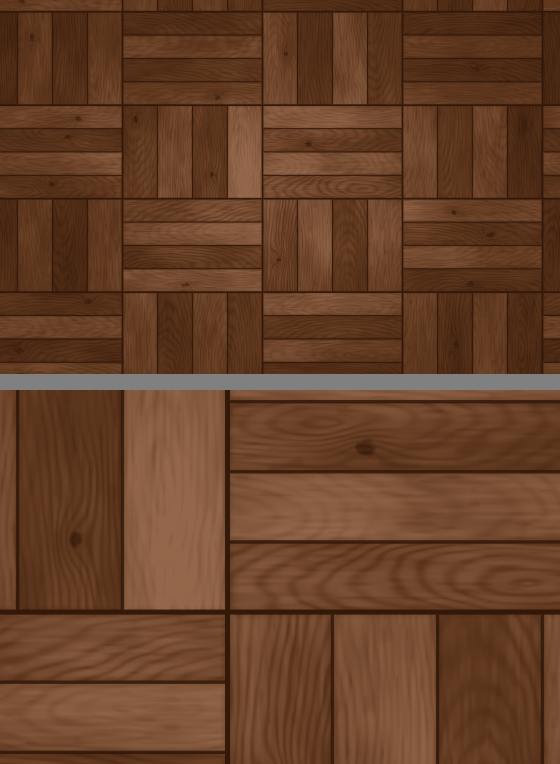
Top, the full canvas; bottom, a detail of the centre.
Write a WebGL 1 fragment shader that draws this texture.

```glsl
precision highp float;
// Basket-weave wood parquet: 4 by 4 blocks of four planks, laid in alternating directions.
uniform vec2 u_resolution;

const float BLOCKS = 4.0;            // blocks across and down
const float PLANKS = 4.0;            // planks per block
const float BLOCK_ASPECT = 1.5;      // block width over block height
const vec2 SHIFT = vec2(0.125);      // puts the tile border mid-plank, in blocks
const vec4 SWAPPED_COLUMN = vec4(0.0, 3.0, 1.0, 2.0); // per row, block with reversed tones

// Lengths below are in block heights.
const float BLOCK_GROOVE = 0.009;
const float PLANK_GROOVE = 0.006;
const float SHADE_WIDTH = 0.03;
const float RING_FREQUENCY = 34.0;
const float KNOT_RADIUS = 0.03;
const float KNOT_SHARE = 0.3;

const float BASE_TONE = 0.5;
const float TONE_CONTRAST = 0.24;    // light against dark planks
const float TONE_SPREAD = 0.17;      // random part per plank
const float GLOW = 0.08;             // brighter centre, darker border
const float GLOW_PEAK = 0.045;       // extra light in the very centre

const vec3 GROOVE_COLOR = vec3(0.19, 0.09, 0.035);
const vec3 DARK_WOOD = vec3(0.24, 0.12, 0.05);
const vec3 MID_WOOD = vec3(0.37, 0.215, 0.115);
const vec3 LIGHT_WOOD = vec3(0.58, 0.405, 0.295);

float hash(vec2 p) {
  vec3 q = fract(p.xyx * 0.1031);
  q += dot(q, q.yzx + 33.33);
  return fract((q.x + q.y) * q.z);
}

float noise(vec2 p) {
  vec2 i = floor(p), f = fract(p);
  f = f * f * (3.0 - 2.0 * f);
  return mix(mix(hash(i), hash(i + vec2(1.0, 0.0)), f.x),
             mix(hash(i + vec2(0.0, 1.0)), hash(i + 1.0), f.x), f.y);
}

float fbm(vec2 p) {
  float sum = 0.0, amp = 0.5;
  for (int i = 0; i < 3; i++) {
    sum += amp * noise(p);
    p = p * 2.03 + 17.3;
    amp *= 0.5;
  }
  return sum / 0.875;
}

// Brightness offset of the wood figure; q is (along, across), size the plank extent.
float woodFigure(vec2 q, vec2 size, vec2 seed, float light) {
  vec2 s = q + seed * 9.7;
  vec2 r1 = vec2(hash(seed + 1.3), hash(seed + 2.7));
  vec2 r2 = vec2(hash(seed + 4.1), hash(seed + 6.9));

  // Knot that bends the grain around it
  float hasKnot = step(1.0 - KNOT_SHARE, hash(seed + 8.2));
  vec2 k = (q - size * mix(vec2(0.25, 0.3), vec2(0.85, 0.7), r2)) * vec2(0.65, 1.0);
  float knotDist = length(k) + 0.025 * (noise(s * 45.0) - 0.5);
  float bend = hasKnot * exp(-dot(k, k) * 180.0);

  // Elongated growth rings around a random heart
  vec2 heart = size * vec2(r1.x * 1.6 - 0.3, r1.y * 2.0 - 0.5);
  float field = length((q - heart) * vec2(0.25, 1.0));
  field += 0.09 * (fbm(s * vec2(1.8, 6.0)) - 0.5) + 0.07 * bend;
  float ring = 0.5 + 0.5 * sin(6.2832 * RING_FREQUENCY * field);
  float strength = 0.4 + 1.2 * noise(s * vec2(3.0, 14.0) + 73.0);
  float rings = (0.4 - ring * ring) * strength * mix(0.115, 0.06, light);

  // Fine fibres, pores and broad stains
  float fibre = noise(s * vec2(8.0, 80.0)) - 0.5;
  float pores = smoothstep(0.72, 0.95, noise(s * vec2(12.0, 60.0) + 31.0));
  float stain = fbm(s * vec2(2.0, 5.0) + 51.0) - 0.5;

  float core = 1.0 - smoothstep(KNOT_RADIUS * 0.3, KNOT_RADIUS, knotDist);
  return rings + 0.13 * fibre - 0.07 * pores + 0.33 * stain
       - hasKnot * 0.4 * core - 0.1 * bend;
}

void main() {
  vec2 uv = gl_FragCoord.xy / u_resolution;
  vec2 grid = uv * BLOCKS + SHIFT;
  vec2 block = mod(floor(grid), BLOCKS);
  vec2 f = fract(grid);
  float pixel = BLOCKS / u_resolution.y;

  // Plank coordinates: x along, y across, counted from the left or the top
  bool upright = mod(block.x + block.y, 2.0) > 0.5;
  vec2 local = upright ? vec2(f.y, f.x) : vec2(f.x, 1.0 - f.y);
  vec2 size = upright ? vec2(1.0, BLOCK_ASPECT / PLANKS)
                      : vec2(BLOCK_ASPECT, 1.0 / PLANKS);
  float index = floor(local.y * PLANKS);
  vec2 q = vec2(local.x, fract(local.y * PLANKS)) * size;
  vec2 seed = vec2(block.x * PLANKS + index + 1.0, block.y * 3.0 + 2.0);

  // Planks alternate between light and dark
  float swapColumn = dot(vec4(equal(vec4(block.y), vec4(0.0, 1.0, 2.0, 3.0))), SWAPPED_COLUMN);
  float swapped = 1.0 - step(0.5, abs(block.x - swapColumn));
  float light = mod(index + block.y + 1.0 + swapped, 2.0);
  float tone = BASE_TONE + TONE_CONTRAST * (light - 0.5) + TONE_SPREAD * (hash(seed) - 0.5);
  tone += woodFigure(q, size, seed, light);

  // Wrapping glow
  vec2 wave = -cos(6.2832 * uv);
  tone += GLOW * (wave.x + 0.6 * wave.y);
  tone += GLOW_PEAK * ((1.0 + wave.x) * (1.0 + wave.y) - 1.0);

  // Joints with soft shading beside them
  vec2 edge = min(f, 1.0 - f) * vec2(BLOCK_ASPECT, 1.0);
  float blockDist = min(edge.x, edge.y);
  float plankDist = min(q.y, size.y - q.y);
  tone -= 0.12 * (1.0 - smoothstep(0.0, SHADE_WIDTH, min(blockDist, plankDist)));
  float soft = 0.6 * pixel;
  float blockGroove = 1.0 - smoothstep(BLOCK_GROOVE - soft, BLOCK_GROOVE + soft, blockDist);
  float plankGroove = 1.0 - smoothstep(PLANK_GROOVE - soft, PLANK_GROOVE + soft, plankDist);

  tone = clamp(tone, 0.0, 1.0);
  vec3 color = mix(DARK_WOOD, MID_WOOD, min(tone * 2.0, 1.0));
  color = mix(color, LIGHT_WOOD, max(tone * 2.0 - 1.0, 0.0));
  color = mix(color, GROOVE_COLOR, max(blockGroove * 0.95, plankGroove * 0.85));
  gl_FragColor = vec4(color, 1.0);
}
```
